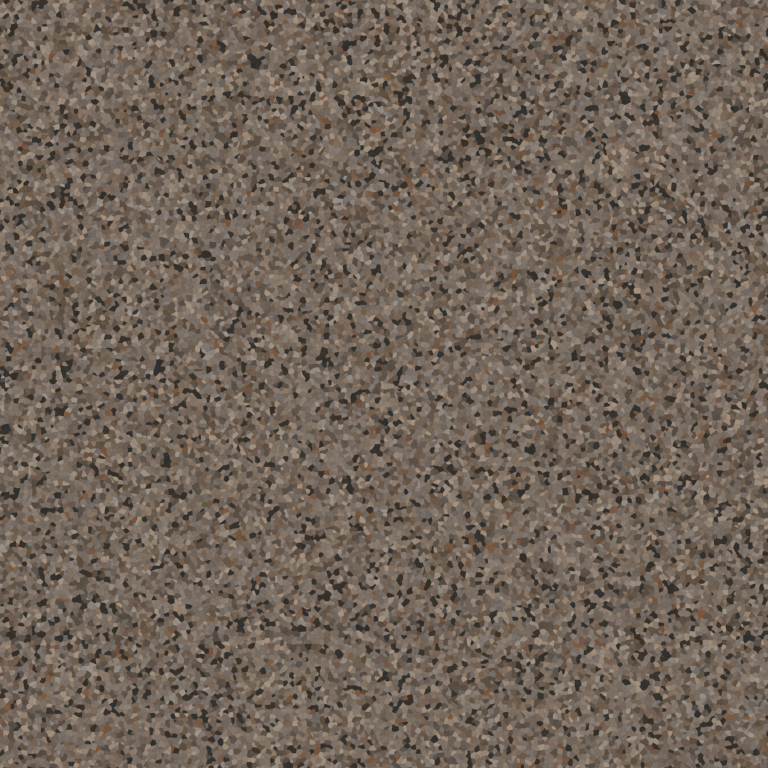
Give the GLSL for this texture, as a WebGL 1 fragment shader.

```glsl
precision highp float;
// Fine granite-like aggregate of packed angular grains in taupe, brown and black.
// A weighted Voronoi diagram with stretched cells shapes the grains; each one
// draws its colour from a mineral palette, and a soft filter smooths the edges.

uniform vec2 u_resolution;

const float GRAINS_ACROSS = 168.0;
const float JITTER = 0.95;         // scatter of grain centres within their cells
const float STRETCH = 0.35;        // greatest elongation of a grain
const float SIZE_SPREAD = 0.38;    // difference between small and large grains
const float SEAM_WIDTH = 0.2;      // in cells
const float SEAM_SHADE = 0.9;
const float TONE_SPREAD = 0.07;
const float WARMTH_SPREAD = 0.04;
const float FILTER_WIDTH = 1.25;   // in pixels
const int SAMPLES = 4;             // per filter side

const vec3 LIGHT_TAUPE = vec3(0.515, 0.463, 0.417);
const vec3 TAUPE = vec3(0.468, 0.418, 0.376);
const vec3 BROWN = vec3(0.435, 0.367, 0.312);
const vec3 UMBER = vec3(0.36, 0.315, 0.272);
const vec3 PALE = vec3(0.595, 0.54, 0.485);
const vec3 CHARCOAL = vec3(0.208, 0.193, 0.172);
const vec3 RUST = vec3(0.47, 0.335, 0.24);

// Upper bounds of each mineral on a 0..1 scale; light taupe takes the rest.
const float CHARCOAL_TO = 0.095;
const float UMBER_TO = 0.225;
const float BROWN_TO = 0.355;
const float RUST_TO = 0.37;
const float TAUPE_TO = 0.62;
const float PALE_FROM = 0.88;

vec3 hash3(vec2 p) {
  vec3 q = fract(p.xyx * vec3(0.1031, 0.1030, 0.0973));
  q += dot(q, q.yxz + 33.33);
  return fract((q.xxy + q.yzz) * q.zyx);
}

vec3 grainColour(vec2 id) {
  vec3 h = hash3(id + 317.0);
  vec3 colour = CHARCOAL;
  colour = mix(colour, UMBER, step(CHARCOAL_TO, h.x));
  colour = mix(colour, BROWN, step(UMBER_TO, h.x));
  colour = mix(colour, RUST, step(BROWN_TO, h.x));
  colour = mix(colour, TAUPE, step(RUST_TO, h.x));
  colour = mix(colour, LIGHT_TAUPE, step(TAUPE_TO, h.x));
  colour = mix(colour, PALE, step(PALE_FROM, h.x));
  colour += (h.z - 0.5) * WARMTH_SPREAD * vec3(1.0, 0.0, -1.0);
  return colour * (1.0 + (h.y - 0.5) * 2.0 * TONE_SPREAD);
}

// Distance to one grain, measured along its own stretched and turned axes.
float grainDistance(vec2 offset, vec2 id) {
  vec3 shape = hash3(id + 151.0);
  float angle = shape.x * 3.14159;
  vec2 axis = vec2(cos(angle), sin(angle));
  float stretch = 1.0 + STRETCH * shape.y;
  vec2 local = vec2(dot(offset, axis) / stretch,
                    dot(offset, vec2(-axis.y, axis.x)) * stretch);
  return length(local) - SIZE_SPREAD * shape.z;
}

vec3 aggregate(vec2 uv) {
  vec2 p = uv * GRAINS_ACROSS;
  vec2 base = floor(p);
  vec2 nearestId = base;
  float nearest = 9.0;
  float second = 9.0;
  for (int y = -1; y <= 1; y++) {
    for (int x = -1; x <= 1; x++) {
      vec2 id = base + vec2(float(x), float(y));
      vec2 centre = id + 0.5 + JITTER * (hash3(id).xy - 0.5);
      float d = grainDistance(p - centre, id);
      if (d < nearest) {
        second = nearest;
        nearest = d;
        nearestId = id;
      } else {
        second = min(second, d);
      }
    }
  }
  float inside = smoothstep(0.0, SEAM_WIDTH, second - nearest);
  return grainColour(nearestId) * mix(SEAM_SHADE, 1.0, inside);
}

void main() {
  float side = min(u_resolution.x, u_resolution.y);
  vec3 sum = vec3(0.0);
  for (int j = 0; j < SAMPLES; j++) {
    for (int i = 0; i < SAMPLES; i++) {
      vec2 shift = (vec2(float(i), float(j)) + 0.5) / float(SAMPLES) - 0.5;
      sum += aggregate((gl_FragCoord.xy + shift * FILTER_WIDTH) / side);
    }
  }
  gl_FragColor = vec4(sum / float(SAMPLES * SAMPLES), 1.0);
}
```
